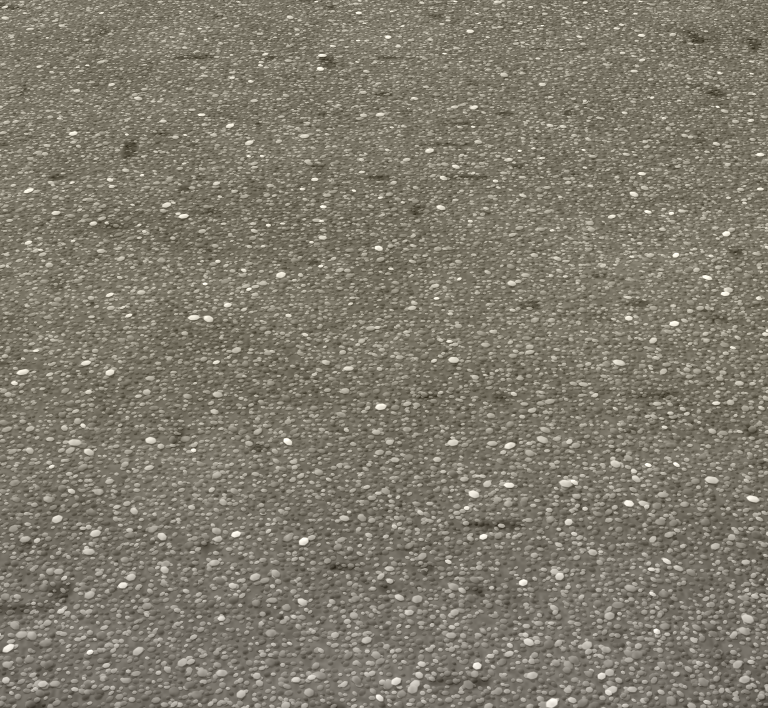
Write a Shadertoy shader that draws this texture.

```glsl
// Worn asphalt seen at a slant: grit, pebbles and pale chips on a receding plane.
// Each layer scatters faceted stones over a jittered grid, lit from the upper left,
// and the summed tone is tinted from a warm far end to a greyer near end.

const float HORIZON = 2.2;            // height of the vanishing line, in canvas heights
const float DEPTH_SCALE = 2.2;        // foreshortening of the ground
const vec2 LIGHT_DIR = vec2(-0.45, 0.89);
const float BED_TONE = 0.44;          // binder between the stones
const float SHADOW_TONE = 0.27;
const float SHADOW_STRENGTH = 0.6;
const float BEVEL = 0.12;             // light and dark side of each stone
const float MOTTLE = 0.09;            // broad uneven wear
const float GRAIN = 0.10;             // finest roughness
const vec3 FAR_TINT = vec3(0.022, 0.002, -0.056);
const vec3 NEAR_TINT = vec3(0.017, -0.002, -0.036);

// Cells per ground unit, share of cells filled
const vec2 GRIT = vec2(250.0, 0.88);
const vec2 PEBBLES = vec2(150.0, 0.34);
const vec2 CHIPS = vec2(85.0, 0.10);

// Smallest and largest radius in cells, darkest and lightest tone
const vec4 GRIT_RANGE = vec4(0.30, 0.54, 0.36, 0.70);
const vec4 PEBBLE_RANGE = vec4(0.22, 0.48, 0.45, 0.76);
const vec4 CHIP_RANGE = vec4(0.16, 0.34, 0.74, 0.97);

vec3 hash32(vec2 p)
{
    vec3 h = fract(vec3(p.xyx) * vec3(0.1031, 0.1030, 0.0973));
    h += dot(h, h.yxz + 33.33);
    return fract((h.xxy + h.yzz) * h.zyx);
}

float valueNoise(vec2 p)
{
    vec2 cell = floor(p);
    vec2 f = fract(p);
    f = f * f * (3.0 - 2.0 * f);
    float low = mix(hash32(cell).x, hash32(cell + vec2(1, 0)).x, f.x);
    float high = mix(hash32(cell + vec2(0, 1)).x, hash32(cell + vec2(1, 1)).x, f.x);
    return mix(low, high, f.y);
}

// Distance measure of a flat, roughly six-sided pebble
float facetDistance(vec2 q, float angle, float stretch)
{
    float c = cos(angle), s = sin(angle);
    q = abs(mat2(c, -s, s, c) * q * vec2(1.0, 1.0)) * vec2(1.0 / stretch, stretch);
    float facets = max(q.x * 0.87 + q.y * 0.5, q.y);
    return mix(facets, length(q), 0.45);
}

// Paints one layer of stones over the tone, far rows first
void scatterStones(inout float tone, vec2 ground, vec2 layer, vec4 range, float seed)
{
    vec2 p = ground * layer.x + seed;
    vec2 home = floor(p);
    for (int j = 1; j >= -1; j--)
    for (int i = -1; i <= 1; i++)
    {
        vec2 cell = home + vec2(i, j);
        vec3 place = hash32(cell);
        vec3 kind = hash32(cell + 71.7);
        if (place.z > layer.y) continue;

        vec2 offset = p - cell - mix(vec2(0.15), vec2(0.85), place.xy);
        float radius = mix(range.x, range.y, kind.x * kind.x);
        float angle = (kind.y - 0.5) * 1.7;
        float stretch = 1.05 + 0.25 * fract(kind.z * 17.0);

        vec2 shadowOffset = offset + LIGHT_DIR * radius * 0.5;
        float shadowDist = facetDistance(shadowOffset, angle, stretch);
        float shadow = 1.0 - smoothstep(radius * 0.65, radius * 1.15, shadowDist);
        tone = mix(tone, SHADOW_TONE, shadow * SHADOW_STRENGTH);

        float dist = facetDistance(offset, angle, stretch);
        float body = 1.0 - smoothstep(radius * 0.78, radius * 1.1, dist);
        float slope = clamp(dot(offset, LIGHT_DIR) / radius, -1.0, 1.0);
        float stone = mix(range.z, range.w, kind.z) + BEVEL * slope;
        tone = mix(tone, stone, body);
    }
}

vec3 asphalt(vec2 uv)
{
    // Perspective from canvas to ground
    float nearness = HORIZON - uv.y;
    vec2 ground = vec2(uv.x - 0.5, DEPTH_SCALE) / nearness + vec2(1.0, 0.0);

    float tone = BED_TONE;
    scatterStones(tone, ground, GRIT, GRIT_RANGE, 13.0);
    scatterStones(tone, ground, PEBBLES, PEBBLE_RANGE, 47.0);
    scatterStones(tone, ground, CHIPS, CHIP_RANGE, 91.0);

    // Broad wear, shallow dark hollows and fine roughness
    float wear = 0.6 * valueNoise(ground * vec2(9.0, 16.0))
               + 0.4 * valueNoise(ground * vec2(24.0, 40.0) + 5.0);
    tone += MOTTLE * (wear - 0.5);
    tone -= 0.13 * smoothstep(0.84, 0.97, valueNoise(ground * vec2(34.0, 60.0) + 29.0));
    tone += GRAIN * (valueNoise(ground * vec2(420.0, 380.0)) - 0.5);
    tone += 0.03 * smoothstep(0.75, 0.95, uv.y) * (1.0 - uv.x);

    return vec3(tone) + mix(NEAR_TINT, FAR_TINT, smoothstep(0.0, 0.6, uv.y));
}

void mainImage(out vec4 fragColor, in vec2 fragCoord)
{
    // Four samples per pixel smooth the far grains
    vec3 color = vec3(0.0);
    for (int k = 0; k < 4; k++)
    {
        vec2 jitter = vec2(k & 1, k >> 1) * 0.5 - 0.25;
        color += asphalt((fragCoord + jitter) / iResolution.xy);
    }
    fragColor = vec4(clamp(color * 0.25, 0.0, 1.0), 1.0);
}
```
